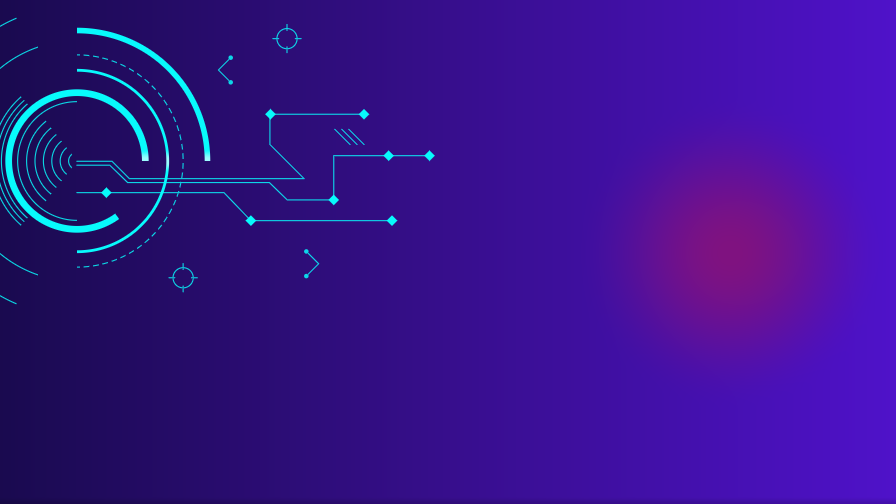
Reproduce this background procedurally as a Shadertoy shader.

```glsl
// Violet gradient with a magenta glow and a cyan circuit dial at the upper left.

// Layout grid: 160 x 90 units, origin at the lower left
const float GRID_HEIGHT = 90.0;
const vec2 HUB = vec2(13.75, 61.25);
const vec2 GLOW_CENTER = vec2(130.4, 44.8);
const float GLOW_RADIUS = 28.0;
const float HAIRLINE = 0.1;
const float HAIRLINE_OPACITY = 0.85;
const float DIAMOND_SIZE = 0.95;
const float DASH_COUNT = 70.0;
const float PI = 3.14159265;

const vec3 NIGHT = vec3(0.10, 0.04, 0.31);
const vec3 INDIGO = vec3(0.215, 0.055, 0.55);
const vec3 VIOLET = vec3(0.31, 0.07, 0.79);
const vec3 MAGENTA = vec3(0.50, 0.07, 0.50);
const vec3 CYAN = vec3(0.03, 0.98, 0.99);

// Circuit traces and their terminals
const vec2 UPPER_TRACE[8] = vec2[8](
    vec2(13.75, 61.2), vec2(20.0, 61.2), vec2(23.1, 58.1), vec2(54.3, 58.1),
    vec2(48.2, 64.2), vec2(48.2, 69.6), vec2(60.0, 69.6), vec2(65.0, 69.6));
const vec2 MIDDLE_TRACE[8] = vec2[8](
    vec2(13.75, 60.5), vec2(19.6, 60.5), vec2(22.8, 57.4), vec2(48.1, 57.4),
    vec2(51.3, 54.3), vec2(59.6, 54.3), vec2(59.6, 62.2), vec2(76.7, 62.2));
const vec2 LOWER_TRACE[4] = vec2[4](
    vec2(13.75, 55.6), vec2(40.0, 55.6), vec2(44.8, 50.6), vec2(70.0, 50.6));
const vec2 TERMINALS[8] = vec2[8](
    vec2(48.3, 69.6), vec2(65.0, 69.6), vec2(69.4, 62.2), vec2(76.7, 62.2),
    vec2(59.6, 54.3), vec2(19.0, 55.6), vec2(44.8, 50.6), vec2(70.0, 50.6));

float segment(vec2 p, vec2 a, vec2 b) {
    vec2 ap = p - a, ab = b - a;
    return length(ap - ab * clamp(dot(ap, ab) / dot(ab, ab), 0.0, 1.0));
}

// Signed distance to a square-ended arc; angles are in degrees
float arc(vec2 p, float radius, float halfWidth, float middle, float halfSpan) {
    float m = radians(middle);
    vec2 q = vec2(dot(p, vec2(cos(m), sin(m))), dot(p, vec2(-sin(m), cos(m))));
    float past = abs(atan(q.y, q.x)) - radians(halfSpan);
    float cap = length(p) * sin(clamp(past, -0.5 * PI, 0.5 * PI));
    return max(abs(length(p) - radius) - halfWidth, cap);
}

// Ring with four crossing ticks
float target(vec2 p) {
    vec2 q = abs(p);
    float ticks = min(segment(q, vec2(1.5, 0), vec2(2.5, 0)),
                      segment(q, vec2(0, 1.5), vec2(0, 2.5)));
    return min(abs(length(p) - 1.8), ticks) - HAIRLINE;
}

// Angle bracket opening towards +x, with a dot on each arm
float chevron(vec2 p) {
    vec2 q = vec2(p.x, abs(p.y)), tip = vec2(2.2);
    return min(segment(q, vec2(0), tip) - HAIRLINE, length(q - tip) - 0.4);
}

float thinDial(vec2 q) {
    float d = arc(q, 10.6, HAIRLINE, 180.0, 90.0);
    d = min(d, arc(q, 21.5, HAIRLINE, 180.0, 71.0));
    d = min(d, arc(q, 27.7, HAIRLINE, 180.0, 67.0));
    for (int i = 0; i < 6; i++)
        d = min(d, arc(q, 1.5 + 1.5 * float(i), HAIRLINE, 180.0, 52.0));
    for (int i = 0; i < 3; i++)
        d = min(d, arc(q, 13.5 + 0.85 * float(i), HAIRLINE, 180.0, 49.0));
    // Dashed half circle
    float dash = abs(fract(atan(q.y, q.x) * DASH_COUNT / (2.0 * PI)) - 0.5) - 0.29;
    float dashLength = 2.0 * PI * 18.95 / DASH_COUNT;
    return min(d, max(arc(q, 18.95, HAIRLINE, 0.0, 90.0), dash * dashLength));
}

float boldDial(vec2 q) {
    float d = arc(q, 23.3, 0.5, 45.0, 45.0);
    d = min(d, arc(q, 16.2, 0.25, 0.0, 90.0));
    return min(d, arc(q, 12.2, 0.6, 153.0, 153.0));
}

float circuit(vec2 p) {
    float d = 1e3;
    for (int i = 0; i < 7; i++) {
        d = min(d, segment(p, UPPER_TRACE[i], UPPER_TRACE[i + 1]));
        d = min(d, segment(p, MIDDLE_TRACE[i], MIDDLE_TRACE[i + 1]));
    }
    for (int i = 0; i < 3; i++) {
        d = min(d, segment(p, LOWER_TRACE[i], LOWER_TRACE[i + 1]));
        vec2 hatch = vec2(59.8 + 1.25 * float(i), 66.9);
        d = min(d, segment(p, hatch, hatch + vec2(2.7, -2.7)));
    }
    return d - HAIRLINE;
}

float diamonds(vec2 p) {
    float d = 1e3;
    for (int i = 0; i < 8; i++) {
        vec2 q = abs(p - TERMINALS[i]);
        d = min(d, (q.x + q.y - DIAMOND_SIZE) * 0.7071);
    }
    return d;
}

float coverage(float d, float pixel) { return clamp(0.5 - d / pixel, 0.0, 1.0); }

void mainImage(out vec4 fragColor, in vec2 fragCoord) {
    float pixel = GRID_HEIGHT / iResolution.y;
    vec2 p = fragCoord * pixel, uv = fragCoord / iResolution.xy, q = p - HUB;

    // Backdrop and glow
    vec3 color = mix(NIGHT, INDIGO, min(uv.x * 2.0, 1.0));
    color = mix(color, VIOLET, max(uv.x * 2.0 - 1.0, 0.0));
    color *= mix(0.85, 1.0, smoothstep(0.0, 0.015, uv.y));
    color = mix(color, MAGENTA, 1.0 - smoothstep(0.0, GLOW_RADIUS, length(p - GLOW_CENTER)));

    // Hairline work
    float thin = min(thinDial(q), circuit(p));
    thin = min(thin, min(target(p - vec2(51.25, 83.1)), target(p - vec2(32.7, 40.4))));
    thin = min(thin, min(chevron(p - vec2(39.0, 77.5)), chevron(vec2(56.9, 42.9) - p)));
    color = mix(color, CYAN, HAIRLINE_OPACITY * coverage(thin, pixel));

    // Bold arcs pale towards the hub's level on the right
    float shine = 0.6 * step(0.0, q.x) * (1.0 - smoothstep(0.3, 2.2, abs(q.y)));
    color = mix(color, mix(CYAN, vec3(1), shine), coverage(boldDial(q), pixel));
    color = mix(color, CYAN, coverage(diamonds(p), pixel));
    fragColor = vec4(color, 1.0);
}
```
